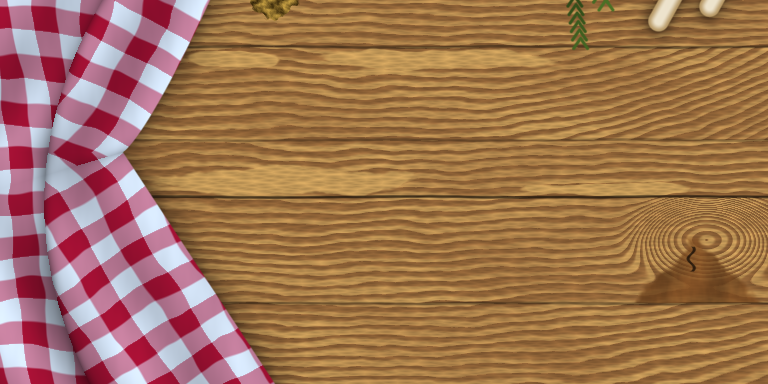
Write a Shadertoy shader that draws this texture.

```glsl
// A gingham cloth folded over the left of a plank table with a knot.
// Grain is a stripe field warped by layered sines, pores are stretched
// cellular noise, and the scraps along the top are distance functions.

const vec3 WOOD_MID = vec3(0.60, 0.42, 0.235);
const vec3 WOOD_PALE = vec3(0.78, 0.61, 0.35);
const vec3 WOOD_DARK = vec3(0.44, 0.29, 0.16);
const vec3 CLOTH_WHITE = vec3(0.78, 0.84, 0.91);
const vec3 CLOTH_PINK = vec3(0.71, 0.46, 0.57);
const vec3 CLOTH_RED = vec3(0.60, 0.06, 0.19);
const vec4 SEAMS = vec4(0.878, 0.635, 0.487, 0.21);
const vec2 KNOT = vec2(1.81, 0.345);
const vec2 PINCH = vec2(0.32, 0.604);
const vec2 CHECK = vec2(0.14, 0.11);
const float RINGS = 37.0;

float hash(vec2 p) { return fract(sin(dot(p, vec2(127.1, 311.7))) * 43758.5); }

float waves(vec2 p) {
  float sum = 0.0, amp = 0.5;
  for (int i = 0; i < 5; i++) {
    sum += amp * sin(p.x + 1.7 * sin(p.y + float(i)) + sum);
    p = mat2(1.6, 0.7, -0.7, 1.6) * p + 2.3;
    amp *= 0.55;
  }
  return sum;
}

float cells(vec2 p) {
  float nearest = 1.0;
  for (int i = 0; i < 9; i++) {
    vec2 id = floor(p) + vec2(i % 3 - 1, i / 3 - 1);
    nearest = min(nearest, length(p - id - vec2(hash(id), hash(id + 37.0))));
  }
  return nearest;
}

float segment(vec2 p, vec2 a, vec2 d) {
  return length(p - a - d * clamp(dot(p - a, d) / dot(d, d), 0.0, 1.0));
}

float cover(float d, float px) { return 1.0 - smoothstep(-px, px, d); }

float streak(vec2 p, vec2 centre, vec2 size) {
  float d = length((p - centre) / size) + 0.3 * waves(p * vec2(17, 30));
  return 1.0 - smoothstep(0.85, 1.05, d);
}

vec3 wood(vec2 p, float px) {
  float plank = dot(step(vec4(p.y), SEAMS), vec4(1));
  vec2 q = p + vec2(plank * 3.7, 0);
  // Grain bends per plank and closes into rings at the knot
  float bend = 0.022 * waves(q * vec2(3.2, 5)) + 0.006 * waves(q * vec2(17, 23));
  float rise = max(p.x - 1.25, 0.0);
  float lift = plank == 1.0 ? 0.34 : (plank == 4.0 ? 0.12 : 0.0);
  float field = p.y + bend - lift * rise * rise;
  float radius = length((p - KNOT - 0.03) * vec2(0.75, 1.2));
  float inKnot = plank == 3.0 ? exp(-pow(radius / 0.13, 4.0)) : 0.0;
  float ring = fract(mix(field, radius + 0.3 * bend, inKnot) * RINGS);
  float width = 0.44 + 0.25 * waves(q * vec2(4, 19));
  float pale = smoothstep(0.0, max(0.1, RINGS * px), ring);
  pale *= 1.0 - smoothstep(width - 0.1, width + 0.2, ring);
  pale *= 0.72 + 0.28 * waves(q * vec2(6, 11) + 4.0);
  pale = max(pale, streak(p, vec2(1.10, 0.845), vec2(0.33, 0.026)));
  pale = max(pale, streak(p, vec2(0.60, 0.845), vec2(0.13, 0.022)));
  pale = max(pale, streak(p, vec2(0.72, 0.527), vec2(0.34, 0.038)));
  pale = max(pale, streak(p, vec2(1.60, 0.507), vec2(0.22, 0.018)));
  vec3 col = mix(WOOD_DARK, WOOD_MID, 1.0 - 0.45 * smoothstep(0.4, 1.0, ring));
  col = mix(col, WOOD_PALE, clamp(pale, 0.0, 1.0));
  col *= 0.88 + 0.24 * cells(p * vec2(24, 130));
  // Knot wedge and crack
  float wedge = abs(p.x - KNOT.x) - 0.025 - max(0.35 - p.y, 0.0) + 0.02 * waves(p * 25.0);
  float heart = cover(max(wedge, p.y - 0.38), 0.012) * step(SEAMS.w, p.y);
  vec3 amber = vec3(0.47, 0.28, 0.12) * (0.92 + 0.2 * waves(p * vec2(40, 15)));
  col = mix(col, amber, 0.75 * heart);
  float crack = abs(p.x - KNOT.x + 0.01 - 0.008 * sin(p.y * 130.0)) - 0.004;
  col *= 1.0 - 0.65 * cover(max(crack, abs(p.y - 0.325) - 0.032), px);
  // Plank seams
  vec4 gap = abs(SEAMS - p.y + 0.002 * waves(p * 9.0));
  vec4 dark = 1.0 - smoothstep(vec4(0.001), vec4(0.003 + px), gap);
  return col * (1.0 - dot(dark, vec4(0.4, 0.25, 0.6, 0.35)));
}

float clothEdge(float y) {
  float up = max(y - PINCH.y, 0.0) / (1.0 - PINCH.y);
  return PINCH.x + 0.227 * pow(up, 0.8) + 0.656 * max(PINCH.y - y, 0.0);
}

vec3 cloth(vec2 p, float px) {
  // Three panels meet at the long fold and at the pinch crease
  float fold = p.x - 0.115 - 0.54 * pow(p.y - 0.47, 2.0);
  float crease = p.y - PINCH.y + 0.3 * (PINCH.x - p.x);
  float u = 0.85 * (clothEdge(p.y) - p.x);
  float along = crease > 0.0 ? dot(p, vec2(0.49, 0.87)) / CHECK.y + 0.68
    : dot(p, vec2(0.548, -0.836)) / CHECK.y + 0.05;
  vec2 grid = vec2(u / CHECK.x + 0.5, along);
  if (fold < 0.0) grid = vec2((p.x + 0.12 * p.y) / 0.125 + 0.32, p.y / 0.117 + 0.2);
  grid += 0.13 * vec2(waves(p * 7.0), waves(p.yx * 8.0 + 2.0));
  vec2 soft = 1.2 * px / CHECK;
  vec2 dye = smoothstep(-soft, soft, 0.25 - abs(fract(grid) - 0.25));
  vec3 col = mix(CLOTH_WHITE, CLOTH_PINK, max(dye.x, dye.y));
  col = mix(col, CLOTH_RED, dye.x * dye.y);
  float shade = 1.0 + 0.09 * sin(u * 27.0 + 2.0 * p.y) + 0.06 * waves(p * vec2(19, 5));
  shade -= 0.38 * exp(-abs(fold) * (fold < 0.0 ? 28.0 : 80.0));
  shade -= 0.3 * exp(-abs(crease) * 60.0 - 9.0 * u);
  return col * shade;
}

void mainImage(out vec4 fragColor, in vec2 fragCoord) {
  float px = 1.0 / iResolution.y;
  vec2 p = fragCoord * px;
  vec3 col = wood(p, px);
  // Dry tangle of fibres
  float ball = length((p - vec2(0.71, 1)) * vec2(1, 1.25)) - 0.06 + 0.012 * waves(p * 70.0);
  vec3 straw = mix(vec3(0.25, 0.18, 0.05), vec3(0.75, 0.6, 0.25), 0.5 + 0.6 * waves(p * 110.0));
  col = mix(col, straw, cover(ball, px));
  // Herb sprig needles, pale stalks
  for (float k = 0.0; k < 8.0; k++) {
    vec2 stem = k < 6.0 ? vec2(1.497 + 0.003 * k, 1.01 - 0.022 * k) : vec2(1.48 + 0.014 * k, 1.14 - 0.02 * k);
    float needle = segment(vec2(abs(p.x - stem.x), p.y - stem.y), vec2(0), vec2(0.018, -0.026));
    col = mix(col, vec3(0.24, 0.36, 0.12) * (0.8 + 0.06 * k), cover(needle - 0.004, px));
  }
  for (float k = 0.0; k < 2.0; k++) {
    float stalk = segment(p, vec2(1.715 + 0.133 * k, 0.945 + 0.038 * k), vec2(0.05, 0.09)) - 0.027;
    col *= 1.0 - 0.4 * exp(-max(stalk, 0.0) * 60.0);
    vec3 flesh = mix(vec3(0.93, 0.89, 0.8), vec3(0.72, 0.6, 0.4), smoothstep(-0.02, 0.0, stalk));
    col = mix(col, flesh, cover(stalk, px));
  }
  // Cloth over its own shadow
  float outside = 0.85 * (p.x - clothEdge(p.y));
  col *= 1.0 - 0.4 * exp(-max(outside, 0.0) * 32.0);
  col = mix(col, cloth(p, px), cover(outside, px));
  fragColor = vec4(clamp(col, 0.0, 1.0), 1);
}
```
